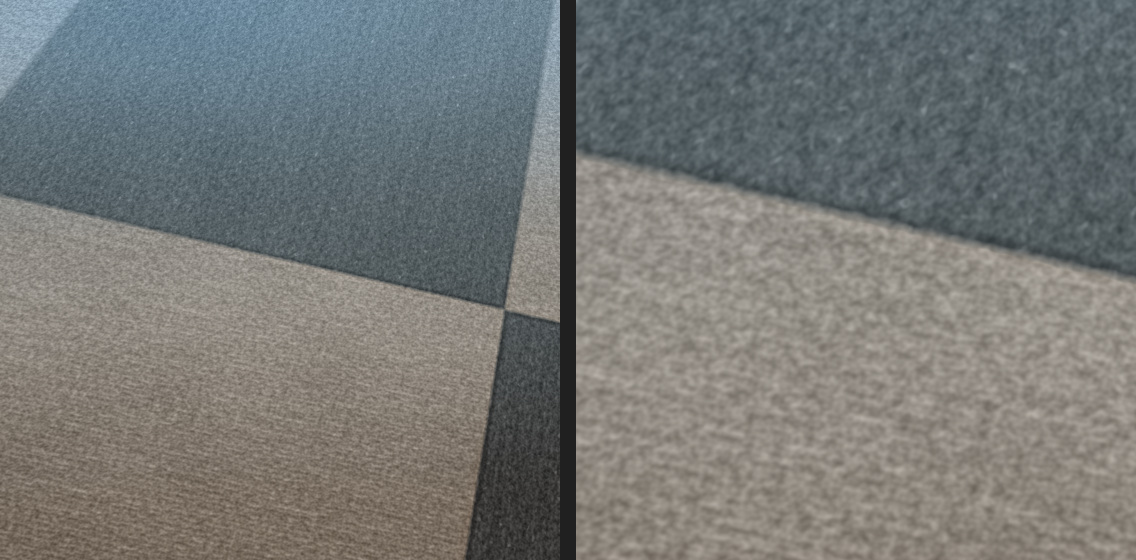
Left, the full canvas; right, a detail of the centre.
Write a WebGL 1 fragment shader that draws this texture.

```glsl
precision highp float;
// Checkered carpet tiles in charcoal and taupe, seen at a slant under cool window light.
// The floor is a pencil of lines through a vanishing point crossed by parallel seams;
// ribs and speckled yarn come from gradient noise, turned a quarter between tiles.

uniform vec2 u_resolution;

#define VANISH vec2(1.205, 2.351)  // where the long seams meet
#define SEAM_SLOPE 0.2266          // fall of the cross seam
#define SEAM_HEIGHT 0.651          // height of the cross seam at the left side
#define TILE_LEFT -0.1114          // left corner of the dark tile on that seam
#define TILE_WIDTH 1.0125
#define DEPTH_SCALE 1.9
#define RIBS 125.0                 // ribs per tile
#define RIB_DEPTH 0.034
#define SPECKLE 0.20
#define FLECKS 0.10
#define SEAM_WIDTH 0.0035
#define SEAM_SHADE 0.16

vec2 gradient(vec2 cell) {
  float h = fract(sin(dot(cell, vec2(127.1, 311.7))) * 43758.55);
  return vec2(cos(6.2832 * h), sin(6.2832 * h));
}

float gradientNoise(vec2 p) {
  vec2 i = floor(p), f = fract(p);
  vec2 s = f * f * f * (f * (f * 6.0 - 15.0) + 10.0);
  float a = dot(gradient(i), f);
  float b = dot(gradient(i + vec2(1.0, 0.0)), f - vec2(1.0, 0.0));
  float c = dot(gradient(i + vec2(0.0, 1.0)), f - vec2(0.0, 1.0));
  float d = dot(gradient(i + 1.0), f - 1.0);
  return mix(mix(a, b, s.x), mix(c, d, s.x), s.y);
}

// Canvas to tile units; log depth keeps the yarn size even in both directions
vec2 floorCoords(vec2 p) {
  float horizon = VANISH.y + SEAM_SLOPE * VANISH.x;
  float depth = (horizon - p.y - SEAM_SLOPE * p.x) / (horizon - SEAM_HEIGHT);
  float across = VANISH.x + (p.x - VANISH.x) / depth;
  return vec2((across - TILE_LEFT) / TILE_WIDTH, -DEPTH_SCALE * log(depth));
}

// Triangle wave crossing zero at every tile edge
vec2 edgeDistance(vec2 tile) {
  return abs(mod(tile - 0.5, 2.0) - 1.0) - 0.5;
}

vec3 taupeTone(float y) {
  vec3 c = mix(vec3(0.475, 0.425, 0.375), vec3(0.565, 0.545, 0.515), smoothstep(0.0, 0.52, y));
  return mix(c, vec3(0.58, 0.66, 0.715), smoothstep(0.5, 1.0, y));
}

vec3 charcoalTone(float y) {
  vec3 c = mix(vec3(0.235, 0.23, 0.225), vec3(0.345, 0.39, 0.405), smoothstep(0.05, 0.72, y));
  return mix(c, vec3(0.445, 0.535, 0.59), smoothstep(0.62, 1.02, y));
}

// Light and dark of the pile; yarn.x runs along the ribs, yarn.y across them
float pile(vec2 yarn, float ribStrength) {
  float coarse = gradientNoise(yarn * vec2(75.0, 95.0));
  float medium = gradientNoise(yarn * vec2(150.0, 175.0) + 17.0);
  float fine = gradientNoise(yarn * vec2(270.0, 300.0) + 43.0);
  float streak = gradientNoise(yarn * vec2(9.0, 70.0) + 71.0);
  float cloud = gradientNoise(yarn * 6.0 + 5.0);
  float rib = sin(6.2832 * (yarn.y * RIBS + 0.45 * coarse + 0.5 * cloud));
  float fibre = 0.35 * coarse + 0.55 * medium + 0.45 * fine;
  return SPECKLE * fibre + 0.035 * streak + 0.03 * cloud
       + RIB_DEPTH * ribStrength * rib * (0.75 + coarse);
}

void main() {
  vec2 p = gl_FragCoord.xy / u_resolution;
  vec2 tile = floorCoords(p);

  // Checker with fuzzy edges, softer toward the far side
  float fuzz = 0.0012 * gradientNoise(tile.yx * 90.0) + 0.0012 * gradientNoise(tile * 140.0);
  vec2 edge = edgeDistance(tile) + fuzz;
  float softness = max(mix(0.0025, 0.007, smoothstep(0.4, 1.0, p.y)), 1.0 / u_resolution.y);
  vec2 side = clamp(edge / softness, -1.0, 1.0);
  float dark = 0.5 + 0.5 * side.x * side.y;

  // Base tone with a cool glow from the window
  vec3 color = mix(taupeTone(p.y), charcoalTone(p.y), dark);
  vec2 glow = (p - vec2(0.32, 1.02)) * vec2(2.2, 3.5);
  color += vec3(-0.015, 0.01, 0.035) * exp(-dot(glow, glow));
  vec2 corner = p - vec2(0.55, 0.55);
  color *= 1.03 - 0.16 * dot(corner, corner);

  // Yarn, with ribs fading into the distance
  float nearness = 1.0 - smoothstep(0.15, 0.75, p.y);
  float ribStrength = nearness * mix(1.0, 0.8, dark);
  float relief = mix(pile(tile, ribStrength), pile(tile.yx + 3.0, ribStrength), dark);
  color += relief * mix(1.0, 0.85, dark);

  // Pale flecks in the charcoal yarn
  float fleck = smoothstep(0.32, 0.6, gradientNoise(tile * vec2(125.0, 105.0) + 91.0));
  color += FLECKS * fleck * dark;

  // Thin shadow on the dark side of the seams, pale worn rim on the light side
  float gap = min(abs(edge.x), abs(edge.y));
  float closeness = 1.0 - smoothstep(0.3, 0.9, p.y);
  float shadow = exp(-pow((gap - SEAM_WIDTH) / SEAM_WIDTH, 2.0));
  color *= 1.0 - SEAM_SHADE * shadow * dark * (0.3 + 1.4 * closeness);
  color += vec3(0.035, 0.026, 0.018) * exp(-gap / 0.007) * (1.0 - dark) * closeness;

  gl_FragColor = vec4(clamp(color, 0.0, 1.0), 1.0);
}
```
